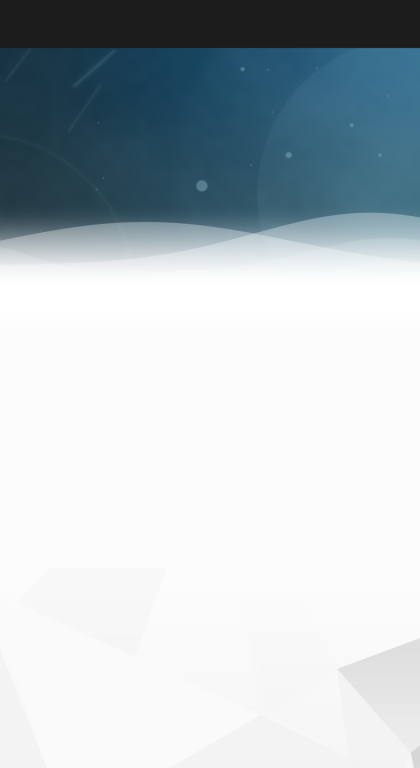
A Shadertoy shader for this background:

```glsl
// Dark top bar over a blue night sky that fades through misty waves into pale facets.

const float ASPECT = 0.547;
const vec3 BAR = vec3(0.11);
const vec3 MIST = vec3(0.95, 0.98, 0.99);
const vec3 GLOW = vec3(0.55, 0.72, 0.78);

float hash(vec2 p) {
    return fract(sin(dot(p, vec2(127.1, 311.7))) * 43758.5453);
}

float noise(vec2 p) {
    vec2 i = floor(p), f = fract(p);
    f = f * f * (3.0 - 2.0 * f);
    return mix(mix(hash(i), hash(i + vec2(1, 0)), f.x),
               mix(hash(i + vec2(0, 1)), hash(i + vec2(1, 1)), f.x), f.y);
}

// Coverage of the region where the signed distance is positive
float cover(float d, float px) {
    return smoothstep(-0.5 * px, 0.5 * px, d);
}

float disc(vec2 p, vec2 center, float radius, float soft) {
    return cover(radius - length(p - center), soft);
}

float segment(vec2 p, vec2 a, vec2 b) {
    vec2 d = b - a;
    return length(p - a - d * clamp(dot(p - a, d) / dot(d, d), 0.0, 1.0));
}

// Distance to the left of the line a-b
float leftOf(vec2 p, vec2 a, vec2 b) {
    vec2 d = normalize(b - a), q = p - a;
    return d.x * q.y - d.y * q.x;
}

// Convex facet, corners counterclockwise
float facet(vec2 p, vec2 a, vec2 b, vec2 c, vec2 d, float px) {
    return cover(min(min(leftOf(p, a, b), leftOf(p, b, c)),
                     min(leftOf(p, c, d), leftOf(p, d, a))), px);
}

// Bell-shaped hill; shape = (center, base, rise, width)
float hill(vec2 p, vec4 shape, float px) {
    float k = (p.x - shape.x) / shape.w;
    return cover(shape.y + shape.z * exp(-0.5 * k * k) - p.y, px);
}

float streak(vec2 p, vec2 a, vec2 b, float width) {
    return exp(-segment(p, a, b) / width);
}

vec3 sky(vec2 p, float px) {
    float x = p.x / ASPECT;
    float low = smoothstep(0.94, 0.71, p.y);
    vec3 left = mix(vec3(0.09, 0.20, 0.26), vec3(0.14, 0.23, 0.27), low);
    vec3 middle = mix(vec3(0.10, 0.28, 0.39), vec3(0.16, 0.30, 0.37), low);
    vec3 right = mix(vec3(0.20, 0.42, 0.55), vec3(0.23, 0.41, 0.48), low);
    vec3 col = mix(mix(left, middle, smoothstep(0.0, 0.55, x)), right, smoothstep(0.45, 1.0, x));
    col += 0.025 * (noise(p * vec2(14.0, 9.0) + p.y * 6.0) - 0.5);
    col += 0.012 * (noise(p * 70.0) - 0.5);

    // Large pale orbs and a faint arc
    col += 0.028 * disc(p, vec2(0.54, 0.747), 0.205, 2.0 * px);
    col += 0.012 * disc(p, vec2(0.55, 0.76), 0.32, 0.03);
    col += 0.03 * exp(-abs(length(p - vec2(-0.03, 0.62)) - 0.205) / 0.002);

    // Streaks
    float trails = 0.20 * streak(p, vec2(0.098, 0.889), vec2(0.148, 0.933), 0.0025);
    trails += 0.12 * streak(p, vec2(0.090, 0.830), vec2(0.130, 0.888), 0.0015);
    trails += 0.12 * streak(p, vec2(0.008, 0.895), vec2(0.042, 0.940), 0.0015);
    col = mix(col, GLOW, trails);

    // Bright specks, then tiny scattered ones; speck = (x, y, radius)
    vec3 specks[5] = vec3[5](vec3(0.263, 0.758, 0.0072), vec3(0.376, 0.798, 0.0038),
        vec3(0.316, 0.910, 0.0025), vec3(0.458, 0.837, 0.0024), vec3(0.495, 0.798, 0.0020));
    for (int i = 0; i < 5; i++)
        col = mix(col, GLOW, 0.45 * disc(p, specks[i].xy, specks[i].z, 0.003));
    for (int i = 0; i < 8; i++) {
        vec2 at = vec2(hash(vec2(i, 1)) * ASPECT, mix(0.74, 0.92, hash(vec2(i, 2))));
        col = mix(col, GLOW, 0.2 * disc(p, at, 0.0014, 0.002));
    }
    return col;
}

// Waves share one mist colour and pile up in the overlaps
vec3 mistyWaves(vec3 col, vec2 p, float px) {
    col = mix(col, MIST, 0.34 * hill(p, vec4(0.189, 0.646, 0.065, 0.195), px));
    col = mix(col, MIST, 0.34 * hill(p, vec4(0.482, 0.655, 0.068, 0.150), px));
    col = mix(col, MIST, 0.14 * hill(p, vec4(0.508, 0.644, 0.046, 0.110), px));
    col = mix(col, MIST, 0.14 * hill(p, vec4(-0.013, 0.648, 0.031, 0.052), px));
    return mix(col, vec3(1.0), smoothstep(0.735, 0.622, p.y));
}

float paperShade(vec2 p, float px) {
    float s = mix(1.0, 0.988, smoothstep(0.60, 0.56, p.y));
    s -= 0.022 * smoothstep(0.28, 0.0, p.y);
    s -= 0.014 * facet(p, vec2(0.020, 0.215), vec2(0.176, 0.145), vec2(0.217, 0.260), vec2(0.065, 0.260), px);
    s -= 0.006 * facet(p, vec2(0.345, 0.065), vec2(0.440, 0.129), vec2(0.390, 0.230), vec2(0.310, 0.230), 0.02);
    s = mix(s, 0.980, facet(p, vec2(0.061, 0.0), vec2(0.221, 0.0), vec2(0.339, 0.069), vec2(-0.02, 0.232), px)
        * cover(leftOf(p, vec2(0.061, 0.0), vec2(0.0, 0.154)) * -1.0, px));
    s = mix(s, 0.953, cover(leftOf(p, vec2(0.061, 0.0), vec2(0.0, 0.154)), px));
    s = mix(s, 0.953, facet(p, vec2(0.221, 0.0), vec2(0.340, -0.02), vec2(0.480, 0.0), vec2(0.339, 0.069), px));
    s = mix(s, 0.945, 0.7 * facet(p, vec2(0.456, 0.0), vec2(0.527, 0.0), vec2(0.535, 0.020), vec2(0.439, 0.129), px));
    float dusk = mix(0.87, 0.925, smoothstep(0.17, 0.02, p.y));
    s = mix(s, dusk, facet(p, vec2(0.439, 0.129), vec2(0.535, 0.020), vec2(0.560, 0.040), vec2(0.560, 0.174), px));
    return mix(s, 0.84, facet(p, vec2(0.539, 0.0), vec2(0.560, 0.0), vec2(0.560, 0.040), vec2(0.535, 0.020), px));
}

void mainImage(out vec4 fragColor, in vec2 fragCoord) {
    vec2 p = fragCoord / iResolution.xy * vec2(ASPECT, 1.0);
    float px = 1.5 / iResolution.y;
    vec3 header = mistyWaves(sky(p, px), p, px);
    vec3 col = mix(vec3(paperShade(p, px)), header, cover(p.y - 0.622, px));
    col = mix(col, BAR, cover(p.y - 0.9375, px));
    fragColor = vec4(col, 1.0);
}
```
